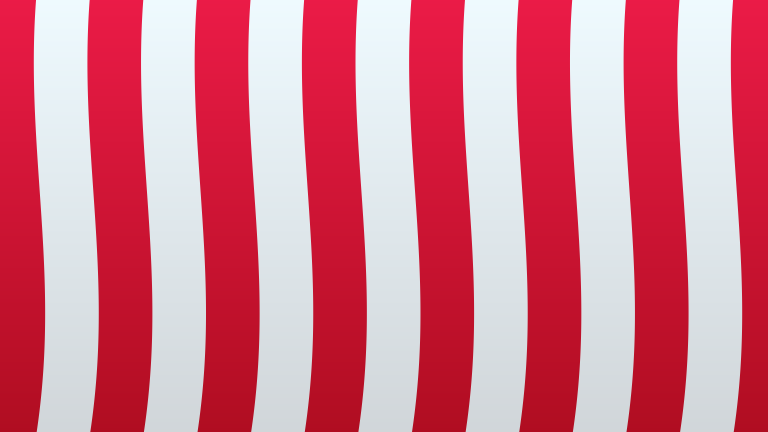
Give the GLSL for this pattern, as a Shadertoy shader.

```glsl
// Wavy vertical stripes in red and white, shaded from light (top) to dark (bottom).
// One bending curve shifts a periodic band distance; the band is filled with
// a vertical gradient and its edge is smoothed over one pixel.

#define PERIOD 0.13963       // red + white pair, in canvas widths
#define EDGE_X 0.0514        // first stripe edge at the bend's midpoint
#define BEND_MID 0.565       // height where the curve crosses its midline
#define BEND_FREQ 3.0
#define BEND_AMP 0.0363
#define BEND_SLOPE 0.0702
#define RED_LOW vec3(0.690, 0.052, 0.130)
#define RED_HIGH vec3(0.920, 0.106, 0.278)
#define WHITE_LOW vec3(0.818, 0.838, 0.852)
#define WHITE_HIGH vec3(0.935, 0.980, 0.998)

// Horizontal position of the first stripe edge at height y (0 to 1)
float edgeAt(float y) {
    float d = y - BEND_MID;
    return EDGE_X + BEND_SLOPE * d - BEND_AMP * sin(BEND_FREQ * d);
}

// Horizontal distance to the nearest edge, positive inside white bands
float bandDistance(vec2 uv) {
    float phase = (uv.x - edgeAt(uv.y)) / PERIOD;
    return PERIOD * (0.25 - abs(fract(phase + 0.25) - 0.5));
}

void mainImage(out vec4 fragColor, in vec2 fragCoord) {
    vec2 uv = fragCoord / iResolution.xy;

    // Vertical shading of both colours
    vec3 red = mix(RED_LOW, RED_HIGH, uv.y);
    vec3 white = mix(WHITE_LOW, WHITE_HIGH, uv.y);

    // Pixel-wide edge coverage
    float coverage = clamp(bandDistance(uv) * iResolution.x + 0.5, 0.0, 1.0);
    fragColor = vec4(mix(red, white, coverage), 1.0);
}
```
